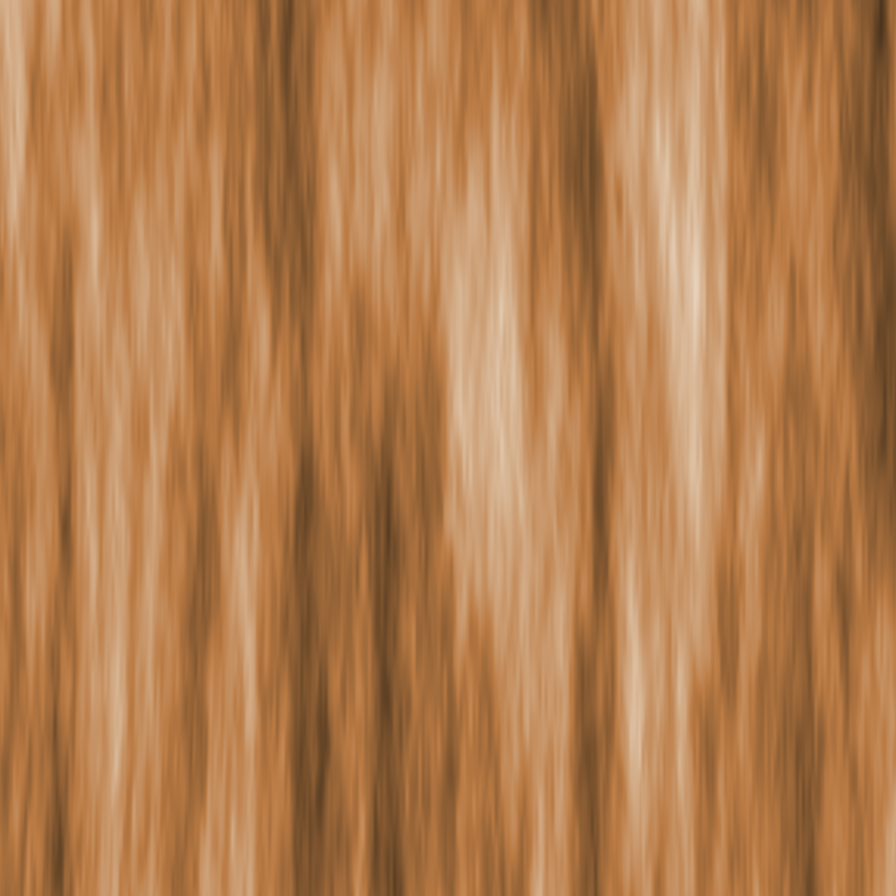
Reproduce this texture procedurally as a three.js fragment shader.

```glsl
varying vec2 vUv;

#define GRAIN_SCALE vec2(18.0, 1.35)
#define OCTAVES 5
#define GAIN 0.71
#define CONTRAST 0.48
#define BALANCE 0.02
#define DRIFT 0.005
#define DARK_BROWN vec3(0.27, 0.19, 0.105)
#define WARM_BROWN vec3(0.73, 0.48, 0.265)
#define PALE_CREAM vec3(0.90, 0.82, 0.73)

float hash(vec2 p) {
  vec3 q = fract(p.xyx * vec3(0.1031, 0.1030, 0.0973));
  q += dot(q, q.yzx + 33.33);
  return fract((q.x + q.y) * q.z);
}

// Smooth random values along one vertical fibre, with its own phase
float fibre(float column, float y, float seed) {
  y += hash(vec2(column + 7.0, seed + 61.0));
  float cell = floor(y);
  vec2 id = vec2(column + seed * 17.0, cell + seed * 5.0);
  float blend = smoothstep(0.0, 1.0, y - cell);
  return mix(hash(id), hash(id + vec2(0.0, 1.0)), blend);
}

// Neighbouring fibres blended across, in the range -1 to 1
float fibreNoise(vec2 p, float seed) {
  float column = floor(p.x);
  float blend = smoothstep(0.0, 1.0, p.x - column);
  float left = fibre(column, p.y, seed);
  float right = fibre(column + 1.0, p.y, seed);
  return 2.0 * mix(left, right, blend) - 1.0;
}

// Long streaks layered from broad bands down to hair-fine grain
float woodGrain(vec2 p) {
  float sum = 0.0;
  float amplitude = 1.0;
  vec2 scale = GRAIN_SCALE;
  for (int i = 0; i < OCTAVES; i++) {
    float seed = float(i) + 3.0;
    sum += amplitude * fibreNoise(p * scale + 20.0 + seed * 0.37, seed);
    amplitude *= GAIN;
    scale *= 2.0;
  }
  return sum;
}

// Dark and pale tones on either side of the base brown
vec3 woodColor(float tone) {
  vec3 target = tone < 0.0 ? DARK_BROWN : PALE_CREAM;
  return mix(WARM_BROWN, target, min(abs(tone), 1.0));
}

void main() {
  // Gentle sideways wander of the streaks
  vec2 p = vUv;
  p.x += DRIFT * fibreNoise(vUv * vec2(5.0, 2.0) + 9.0, 23.0);

  float tone = BALANCE + CONTRAST * woodGrain(p);
  gl_FragColor = vec4(woodColor(tone), 1.0);
}
```
